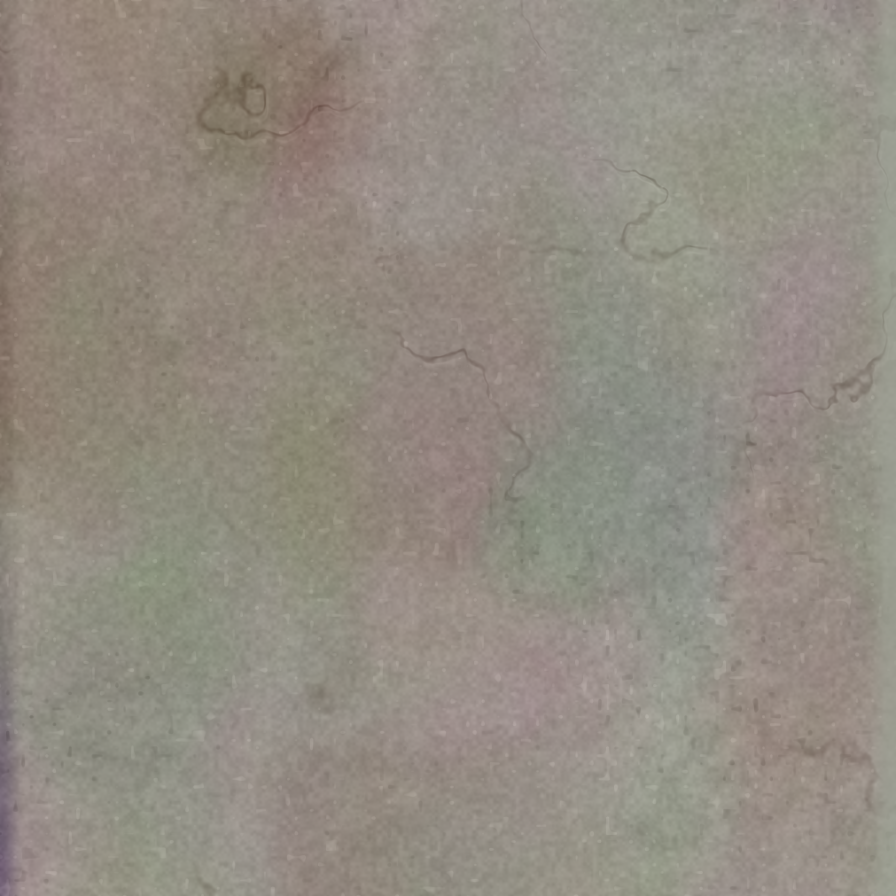
A Shadertoy shader for this texture:

```glsl
// Weathered plaster wall: soft warm and cool stains, short hairline cracks, fine grain.
#define STAIN_WARP 0.16
#define MOTTLE_SCALE 22.0
#define MOTTLE_AMOUNT 0.11
#define GRAIN_SCALE 170.0
#define GRAIN_AMOUNT 0.055
#define CRACK_SCALE 7.0
#define CRACK_WIDTH 0.035
#define CRACK_DEPTH 0.11
#define TINT_AMOUNT 0.05

const vec3 TAUPE = vec3(0.565, 0.532, 0.490);
const vec3 PALE  = vec3(0.615, 0.595, 0.563);
const vec3 COOL  = vec3(0.545, 0.553, 0.530);
const vec3 SAGE  = vec3(0.530, 0.548, 0.492);
const vec3 ROSE  = vec3(0.592, 0.522, 0.485);
const vec3 BROWN = vec3(0.520, 0.448, 0.390);
const vec3 OCHRE = vec3(0.545, 0.492, 0.425);

float hash(vec2 p) {
    vec3 q = fract(p.xyx * 0.1031);
    q += dot(q, q.yzx + 33.33);
    return fract((q.x + q.y) * q.z);
}

float noise(vec2 p) {
    vec2 i = floor(p), f = fract(p);
    f = f * f * (3.0 - 2.0 * f);
    return mix(mix(hash(i), hash(i + vec2(1, 0)), f.x),
               mix(hash(i + vec2(0, 1)), hash(i + vec2(1, 1)), f.x), f.y);
}

float fbm(vec2 p) {
    float sum = 0.0, amp = 0.5;
    for (int i = 0; i < 4; i++) {
        sum += amp * noise(p);
        p = mat2(0.8, 0.6, -0.6, 0.8) * p * 2.03 + 17.3;
        amp *= 0.5;
    }
    return sum / 0.9375;
}

// Soft elliptical patch, 1 at its centre
float patchMask(vec2 p, vec2 centre, vec2 radius) {
    return 1.0 - smoothstep(0.35, 1.15, length((p - centre) / radius));
}

// Hairlines along a noise contour, broken into short pieces
float cracks(vec2 p) {
    vec2 q = p * CRACK_SCALE + 1.1 * vec2(fbm(p * 14.0), fbm(p * 14.0 + 40.0));
    float line = 1.0 - smoothstep(0.0, CRACK_WIDTH, abs(noise(q + 5.0) - 0.5));
    float pieces = smoothstep(0.56, 0.78, noise(p * 8.0 + 61.0));
    return line * pieces * (0.45 + 0.55 * noise(p * 45.0));
}

vec3 stains(vec2 p) {
    vec2 w = p + STAIN_WARP * (vec2(fbm(p * 5.0 + 3.0), fbm(p * 5.0 + 29.0)) - 0.5);
    vec3 col = mix(TAUPE, PALE, 0.75 * smoothstep(0.46, 0.66, fbm(w * 4.0 + 11.0)));
    // Warm upper left
    col = mix(col, ROSE, 0.70 * patchMask(w, vec2(0.12, 0.92), vec2(0.50, 0.28)));
    col = mix(col, OCHRE, 0.60 * patchMask(w, vec2(0.05, 0.66), vec2(0.22, 0.20)));
    col = mix(col, BROWN, 0.75 * patchMask(w, vec2(0.32, 0.91), vec2(0.11, 0.11)));
    col = mix(col, OCHRE, 0.40 * patchMask(w, vec2(0.37, 0.42), vec2(0.10, 0.16)));
    // Pale and cool right, with a darker slanted band
    col = mix(col, PALE, 0.60 * patchMask(w, vec2(0.85, 0.80), vec2(0.32, 0.28)));
    col = mix(col, PALE, 0.75 * patchMask(w, vec2(0.78, 0.16), vec2(0.32, 0.38)));
    col = mix(col, COOL, 0.85 * patchMask(w + vec2(0.25 * (w.y - 0.5), 0.0), vec2(0.70, 0.52), vec2(0.13, 0.27)));
    col = mix(col, SAGE, 0.60 * patchMask(w, vec2(0.60, 0.44), vec2(0.08, 0.17)));
    col = mix(col, SAGE, 0.70 * patchMask(w, vec2(0.16, 0.25), vec2(0.15, 0.25)));
    col = mix(col, ROSE, 0.60 * patchMask(w, vec2(0.89, 0.30), vec2(0.11, 0.24)));
    // Faint drifting rose, green and mauve tints
    float hueShift = fbm(vec2(w.x * 8.0, w.y * 4.5) + 71.0) - 0.5;
    float blueShift = fbm(w * 6.0 + 93.0) - 0.5;
    return col + TINT_AMOUNT * (hueShift * vec3(1.0, -1.3, 0.3) + blueShift * vec3(0.1, -0.2, 1.0));
}

void mainImage(out vec4 fragColor, in vec2 fragCoord) {
    vec2 uv = fragCoord / iResolution.xy;
    vec3 col = stains(uv);

    // Mottled relief, rougher in scattered areas
    float rough = 0.35 + 0.9 * smoothstep(0.4, 0.7, fbm(uv * 5.0 + 51.0));
    vec2 q = uv * MOTTLE_SCALE;
    float relief = fbm(q) - fbm(q + vec2(-0.22, 0.30));
    col += MOTTLE_AMOUNT * rough * (0.6 * relief + 0.5 * (fbm(q * 1.7 + 8.0) - 0.5));

    // Cracks with a faint lit lower edge
    col -= CRACK_DEPTH * cracks(uv) * vec3(0.9, 1.0, 1.0);
    col += 0.3 * CRACK_DEPTH * cracks(uv + vec2(-0.003, 0.007));

    // Grain, dark pits and pale specks
    float grain = noise(uv * GRAIN_SCALE) + 0.5 * noise(uv * GRAIN_SCALE * 1.8 + 9.0) - 0.75;
    float speck = noise(uv * 115.0 + 37.0);
    col += GRAIN_AMOUNT * grain;
    col -= 0.05 * rough * smoothstep(0.80, 0.97, speck);
    col += 0.05 * smoothstep(0.16, 0.03, speck);

    // Shaded left border and greenish light right border
    float leftEdge = 1.0 - smoothstep(0.0, 0.028, uv.x);
    col -= leftEdge * mix(vec3(0.17, 0.18, 0.10), vec3(0.06), smoothstep(0.0, 0.45, uv.y));
    col = mix(col, vec3(0.62, 0.64, 0.59), 0.65 * smoothstep(0.965, 0.995, uv.x));

    fragColor = vec4(clamp(col, 0.0, 1.0), 1.0);
}
```
